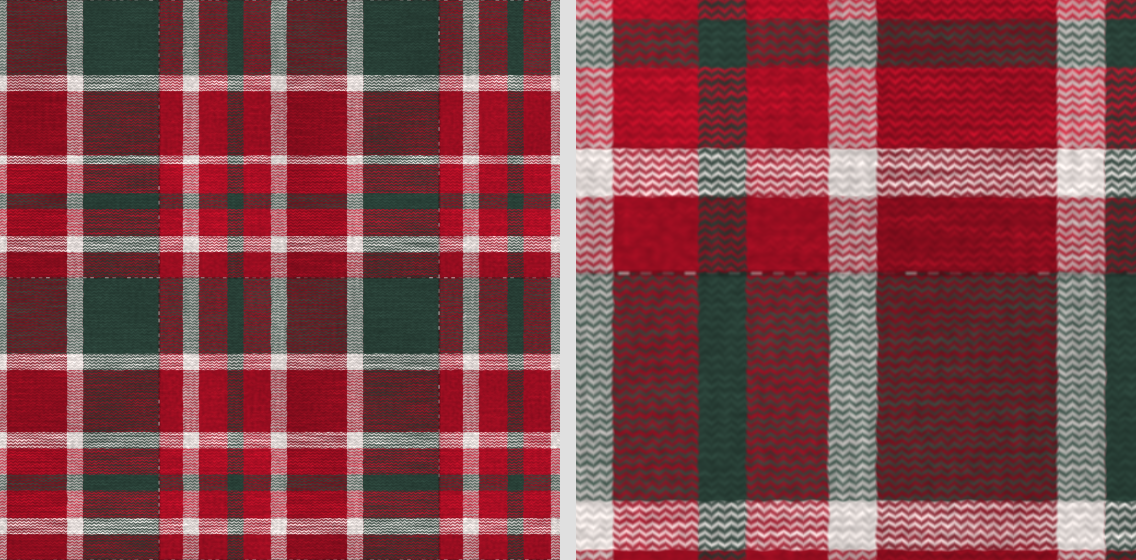
Left, the full canvas; right, a detail of the centre.
Write a three.js fragment shader that draws this texture.

```glsl
// Red, green and white woven plaid cloth with fine broken twill and stitched seams, 2 x 2 repeats
varying vec2 vUv;

const float REPEATS = 2.0;
const float PI = 3.14159265;
const vec3 DEEP_RED = vec3(0.54, 0.05, 0.115);
const vec3 BRIGHT_RED = vec3(0.665, 0.055, 0.14);
const vec3 GREEN = vec3(0.155, 0.245, 0.21);
const vec3 WHITE = vec3(0.87, 0.84, 0.83);
const float STRIPE = 0.0286;   // half width of a regular stripe, in repeats

float hash(vec2 p) {
  return fract(sin(dot(p, vec2(127.1, 311.7))) * 43758.545);
}

vec2 gradient(vec2 cell, vec2 period) {
  float angle = 2.0 * PI * hash(mod(cell, period));
  return vec2(cos(angle), sin(angle));
}

// Gradient noise that wraps after a whole number of cells
float noise(vec2 uv, vec2 period) {
  vec2 p = uv * period;
  vec2 i = floor(p);
  vec2 f = fract(p);
  vec2 u = f * f * f * (f * (f * 6.0 - 15.0) + 10.0);
  vec2 e = vec2(1.0, 0.0);
  float low = mix(dot(gradient(i, period), f),
                  dot(gradient(i + e.xy, period), f - e.xy), u.x);
  float high = mix(dot(gradient(i + e.yx, period), f - e.yx),
                   dot(gradient(i + e.xx, period), f - e.xx), u.x);
  return mix(low, high, u.y);
}

// Soft stripe that wraps once per repeat
float band(float t, float centre, float halfWidth) {
  float d = abs(fract(t - centre + 0.5) - 0.5);
  return 1.0 - smoothstep(-0.0025, 0.0025, d - halfWidth);
}

vec3 warpColour(float x) {
  vec3 c = mix(DEEP_RED, BRIGHT_RED, band(x, 0.784, 0.21));
  c = mix(c, GREEN, max(band(x, 0.432, 0.1354), band(x, 0.841, STRIPE)));
  float white = max(band(x, 0.268, STRIPE), band(x, 0.682, STRIPE));
  return mix(c, WHITE, max(white, band(x, 0.996, STRIPE)));
}

vec3 weftColour(float y, float middleHalfWidth) {
  vec3 c = mix(DEEP_RED, BRIGHT_RED, band(y, 0.717, 0.13));
  c = mix(c, GREEN, max(band(y, 0.137, 0.137), band(y, 0.725, STRIPE)));
  float white = max(band(y, 0.299, STRIPE), band(y, 0.880, STRIPE));
  return mix(c, WHITE, max(white, band(y, 0.5755, middleHalfWidth)));
}

// Flat broken twill, from -1 (warp on top) to 1 (weft on top)
float twill(vec2 uv, float jitter) {
  float zigzag = abs(fract(uv.x * 128.0) - 0.5) * 2.0;
  return sin(2.0 * PI * (uv.y * 192.0 + 0.5 * zigzag + jitter));
}

// Dark seam crease with uneven pale dashes along it
vec3 addSeam(vec3 cloth, float across, float along, float seam) {
  float cell = along * 76.0;
  float side = mod(floor(across - seam + 0.5), REPEATS);
  float chance = hash(vec2(floor(cell), side + seam * 17.0));
  float dash = 1.0 - smoothstep(0.15, 0.35, abs(fract(cell) - 0.5));
  float crease = band(across, seam, 0.0035);
  float thread = band(across, seam, 0.002) * dash;
  cloth *= 1.0 - 0.2 * crease;
  return mix(cloth, WHITE, thread * mix(0.05, 0.8, chance * chance));
}

void main() {
  // Rows run downward; a slight stretch makes the two repeats unequal
  float down = 1.0 - vUv.y;
  float stretch = 0.004 * pow(sin(PI * down), 2.0);
  vec2 cloth = vec2(vUv.x, down + stretch) * REPEATS;

  // Threads wander a little off the straight line
  vec2 wander = vec2(noise(vUv, vec2(5.0, 96.0)), noise(vUv, vec2(96.0, 5.0)));
  vec2 p = cloth + 0.003 * wander;

  // The middle white stripe is narrower in the upper repeat
  float middle = mix(0.0156, STRIPE, step(0.5, down));
  vec3 warp = warpColour(p.x);
  vec3 weft = weftColour(p.y, middle);

  // Uneven thread thickness and shade, strongest along the weft
  float warpSlub = noise(vUv, vec2(192.0, 16.0));
  float weftSlub = noise(vUv, vec2(14.0, 192.0));
  warp *= 1.0 + 0.08 * warpSlub;
  weft *= 1.0 + 0.26 * weftSlub;

  // Interlace the threads
  float weave = twill(vUv, 0.35 * noise(vUv, vec2(64.0, 48.0)));
  float cover = 0.5 + 0.26 * weave + 0.20 * weftSlub - 0.06 * warpSlub;
  vec3 colour = mix(warp, weft, clamp(cover, 0.0, 1.0));
  colour *= 1.0 + 0.06 * weave;

  // Broad fading and fine fuzz
  colour *= 1.0 + 0.08 * noise(vUv, vec2(7.0)) + 0.14 * noise(vUv, vec2(150.0, 180.0));

  // Stitched seams where the green blocks begin and end
  colour = addSeam(colour, cloth.x, vUv.y, 0.568);
  colour = addSeam(colour, cloth.y, vUv.x, 0.0);

  gl_FragColor = vec4(clamp(colour, 0.0, 1.0), 1.0);
}
```
